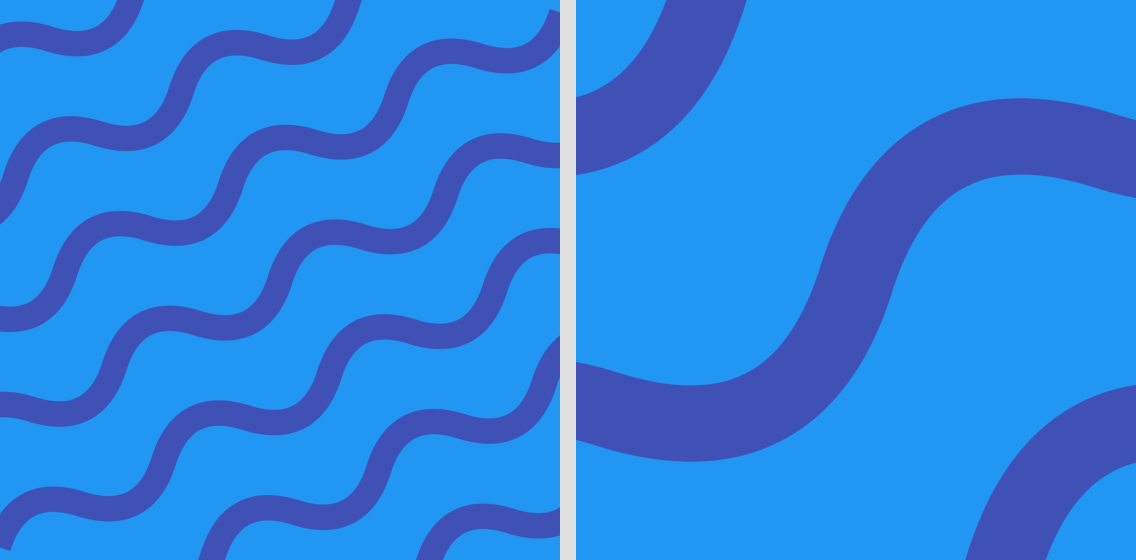
Left: the whole. Right: its middle third, enlarged.
Reproduce this pattern procedurally as a Shadertoy shader.

```glsl
// Height and slope of a wave made of alternating parabolic arcs, period 1/3
vec2 wave(float x) {
    float arc = 6.0 * x;
    float f = fract(arc);
    float side = 1.0 - 2.0 * mod(floor(arc), 2.0);
    return side * vec2(f * (1.0 - f) / 6.0, 1.0 - 2.0 * f);
}

// Distance to the wave, refining the closest point by Gauss-Newton steps
float waveDistance(vec2 p) {
    float x = p.x;
    for (int i = 0; i < 5; i++) {
        vec2 w = wave(x);
        x -= (x - p.x + (w.x - p.y) * w.y) / (1.0 + w.y * w.y);
    }
    return length(p - vec2(x, wave(x).x));
}

void mainImage(out vec4 fragColor, in vec2 fragCoord) {
    float pixel = 1.0 / min(iResolution.x, iResolution.y);
    vec2 p = (fragCoord - 0.5 * iResolution.xy) * pixel;

    // Tilt about the centre
    float angle = radians(27.5);
    vec2 along = vec2(cos(angle), sin(angle));
    p = vec2(dot(p, along), dot(p, vec2(-along.y, along.x)));

    // Stack the rows
    float spacing = 0.1907;
    p.y -= spacing * round((p.y - wave(p.x).x) / spacing);

    // Stroke with square ends two periods either side of the centre
    float stroke = waveDistance(p) - 0.0227;
    float ends = (abs(p.x + p.y) - 2.0 / 3.0) * 0.7071;
    float ink = 1.0 - smoothstep(-0.75 * pixel, 0.75 * pixel, max(stroke, ends));

    vec3 color = mix(vec3(0.129, 0.588, 0.953), vec3(0.247, 0.318, 0.71), ink);
    fragColor = vec4(color, 1.0);
}
```
